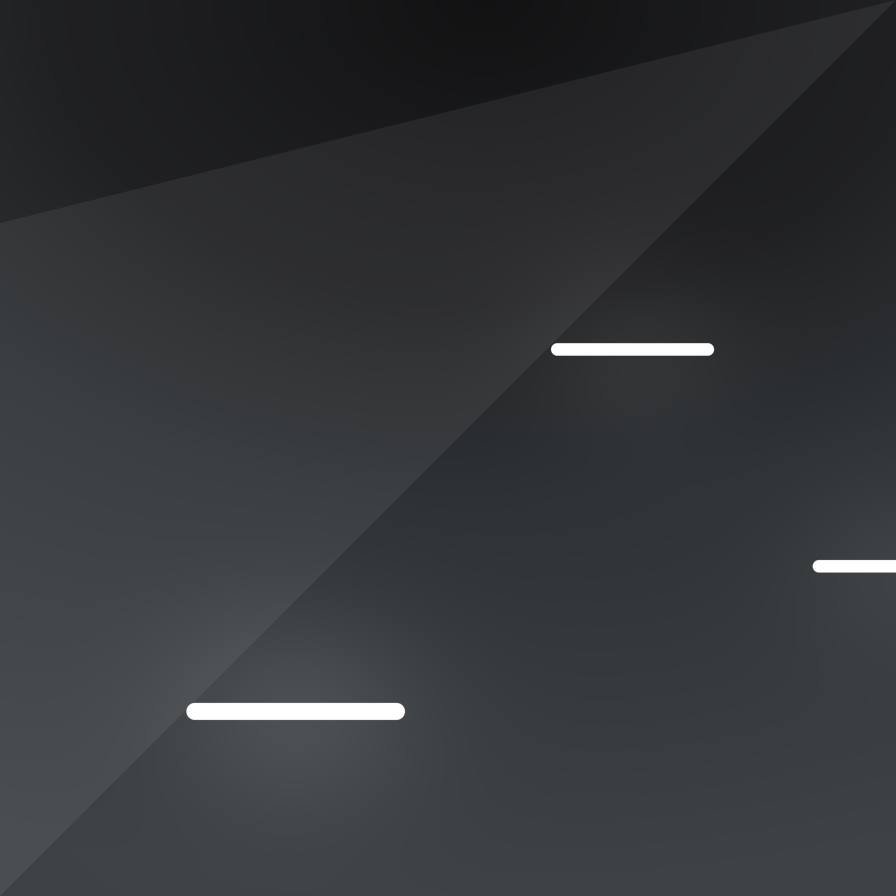
Write a WebGL 1 fragment shader that draws this background.

```glsl
precision highp float;

uniform vec2 u_resolution;

const vec3 WHITE = vec3(1.0);

// Antialiased coverage of a signed distance, negative inside
float coverage(float dist, float pixel) {
  return 1.0 - smoothstep(-0.75 * pixel, 0.75 * pixel, dist);
}

// Signed distance to the line through a and b, negative on its right side
float sideOfLine(vec2 p, vec2 a, vec2 b) {
  vec2 along = normalize(b - a);
  return dot(p - a, vec2(-along.y, along.x));
}

// Signed distance to a horizontal bar with round ends
float barDistance(vec2 p, vec2 center, float halfLength, float radius) {
  vec2 q = abs(p - center);
  q.x = max(q.x - halfLength + radius, 0.0);
  return length(q) - radius;
}

// Charcoal shade growing lighter away from the top
vec3 backdrop(vec2 p, vec2 darkCenter) {
  float d = length((p - darkCenter) * vec2(0.7, 1.0));
  vec3 color = mix(vec3(0.068, 0.069, 0.073), vec3(0.125, 0.127, 0.136),
                   smoothstep(-0.12, 0.40, d) * 1.12 - 0.12);
  color = mix(color, vec3(0.180, 0.196, 0.205), clamp((d - 0.34) / 0.22, 0.0, 1.0));
  return mix(color, vec3(0.242, 0.260, 0.272), clamp((d - 0.56) / 0.44, 0.0, 1.0));
}

// Translucent wedge between two lines meeting at the top right corner
vec3 addWedge(vec3 color, vec2 p, float pixel, float opacity) {
  vec2 corner = vec2(1.0);
  float upper = -sideOfLine(p, corner, vec2(0.0, 0.751));
  float lower = sideOfLine(p, corner, vec2(0.0));
  float dist = max(upper, lower);
  return mix(color, WHITE, opacity * coverage(dist, pixel));
}

// Soft elliptical light around a lamp
vec3 addGlow(vec3 color, vec2 p, vec2 center, vec2 spread, float strength) {
  vec2 q = (p - center) / spread;
  return mix(color, WHITE, strength * exp(-0.5 * dot(q, q)));
}

// Lamp: a glow with a bright bar in its middle
vec3 addLamp(vec3 color, vec2 p, vec2 center, vec2 barSize, vec2 spread,
             float strength, float pixel) {
  color = addGlow(color, p, center, spread, strength);
  float dist = barDistance(p, center, barSize.x, barSize.y);
  return mix(color, WHITE, coverage(dist, pixel));
}

void main() {
  vec2 p = gl_FragCoord.xy / u_resolution;
  float pixel = 1.0 / min(u_resolution.x, u_resolution.y);

  vec3 color = backdrop(p, vec2(0.54, 1.0));
  color = addWedge(color, p, pixel, 0.062);

  // Lamps: large lower left, upper middle, right edge
  vec2 smallBar = vec2(0.091, 0.0070);
  vec2 smallSpread = vec2(0.085, 0.075);
  color = addLamp(color, p, vec2(0.330, 0.206), vec2(0.122, 0.0095),
                  vec2(0.105, 0.085), 0.105, pixel);
  color = addLamp(color, p, vec2(0.706, 0.610), smallBar, smallSpread, 0.060, pixel);
  color = addLamp(color, p, vec2(0.998, 0.368), smallBar, smallSpread, 0.050, pixel);

  gl_FragColor = vec4(color, 1.0);
}
```
